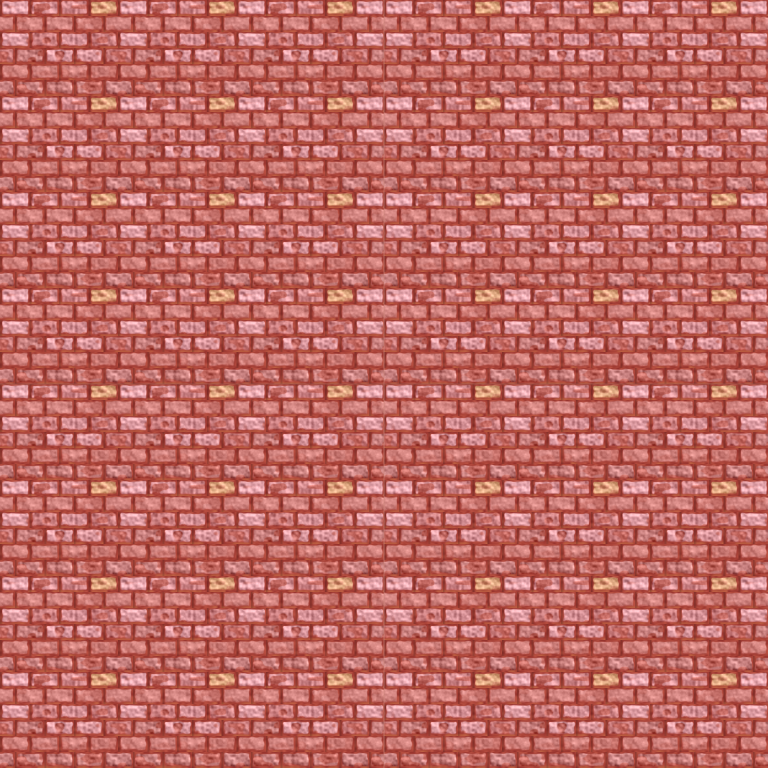
Write a WebGL 1 fragment shader that draws this texture.

```glsl
precision highp float;
uniform vec2 u_resolution;

float hash(vec2 p) {
  vec3 h = fract(p.xyx * 0.1031);
  h += dot(h, h.yzx + 33.33);
  return fract((h.x + h.y) * h.z);
}

float noise(vec2 p) {
  vec2 i = floor(p), f = fract(p);
  f = f * f * (3.0 - 2.0 * f);
  return mix(mix(hash(i), hash(i + vec2(1.0, 0.0)), f.x),
             mix(hash(i + vec2(0.0, 1.0)), hash(i + 1.0), f.x), f.y);
}

// Height of the hewn stone
float roughness(vec2 p) {
  return 0.6 * noise(p * 2.7) + 0.4 * noise(p * 6.3 + 11.0);
}

float roundedBox(vec2 p, vec2 halfSize, float radius) {
  vec2 d = abs(p) - halfSize + radius;
  return length(max(d, 0.0)) + min(max(d.x, d.y), 0.0) - radius;
}

vec3 brickWall(vec2 uv) {
  // Two by two panels, each 13 bricks wide and 24 courses high
  vec2 panel = fract(vec2(uv.x, 1.0 - uv.y) * 2.0);
  vec2 grid = panel * vec2(13.0, 24.0);
  grid.x += 0.5 * mod(floor(grid.y), 2.0);
  vec2 id = mod(floor(grid), vec2(4.0, 6.0));
  vec2 local = (fract(grid) - 0.5) * vec2(1.85, 1.0);
  vec2 surface = mod(grid, vec2(4.0, 6.0)) * vec2(1.85, 1.0);

  // Irregular brick outline
  float variation = hash(id + 3.7);
  vec2 halfSize = vec2(0.79, 0.38) + 0.04 * (vec2(variation, hash(id + 9.1)) - 0.5);
  float edge = roundedBox(local - vec2(0.03, -0.02), halfSize, 0.09);
  edge += 0.09 * (noise(surface * 4.0 + 5.0) - 0.5);
  float pixel = 48.0 / u_resolution.y;
  float brick = 1.0 - smoothstep(-0.4 * pixel - 0.02, 0.4 * pixel + 0.02, edge);

  // Mortar, shaded beside bricks and stained beneath them
  vec3 mortar = mix(vec3(0.58, 0.19, 0.17), vec3(0.73, 0.32, 0.26), noise(surface * 5.0 + 31.0));
  mortar = mix(mortar, vec3(0.77, 0.42, 0.27),
               0.6 * smoothstep(0.3, 0.46, local.y) * smoothstep(0.45, 0.8, noise(surface * 2.0 + 47.0)));
  mortar *= 1.0 - 0.16 * smoothstep(-0.72, -0.88, local.x);

  // Pink, salmon and brown courses, with one ochre brick per repeat
  float salmon = 1.0 - step(0.5, abs(mod(id.y, 3.0) - 1.0));
  float brown = max(step(4.5, id.y), 1.0 - step(0.5, length(id - vec2(1.0, 3.0))));
  float ochre = 1.0 - step(0.5, length(id - vec2(3.0, 0.0)));
  vec3 face = mix(vec3(0.80, 0.49, 0.49), vec3(0.88, 0.63, 0.66), variation);
  face = mix(face, vec3(0.82, 0.50, 0.47), 0.75 * salmon);
  face = mix(face, vec3(0.74, 0.45, 0.43), 0.65 * brown);
  face = mix(face, vec3(0.88, 0.68, 0.50), 0.85 * ochre);

  // Hewn relief, red chips and rounded rims
  float height = roughness(surface);
  float relief = height - roughness(surface + vec2(0.12, -0.14));
  float chip = smoothstep(0.56, 0.72, noise(surface * vec2(1.7, 2.4) + 71.0) + 0.25 * local.y);
  face = mix(face, vec3(0.73, 0.35, 0.31), chip * mix(0.75, 0.35, max(salmon, ochre)));
  face += relief * mix(0.42, 0.25, salmon) + 0.10 * (height - 0.5);
  face += 0.06 * (noise(surface * 13.0) - 0.5);
  face -= vec3(0.07, 0.12, 0.12) * smoothstep(-0.14, 0.0, edge) * smoothstep(-0.3, 0.4, local.y - 0.4 * local.x);

  // Fine joints where panels meet
  vec3 color = mix(mortar, face, brick);
  vec2 seam = 1.0 - smoothstep(0.0004, 0.0014, abs(uv - 0.5));
  color = mix(color, vec3(0.80, 0.52, 0.47), 0.45 * seam.x);
  return mix(color, vec3(0.62, 0.36, 0.32), 0.5 * seam.y);
}

void main() {
  // Four samples per pixel
  vec3 color = vec3(0.0);
  for (int i = 0; i < 4; i++) {
    vec2 offset = vec2(mod(float(i), 2.0), floor(float(i) / 2.0)) * 0.5 - 0.25;
    color += brickWall((gl_FragCoord.xy + offset) / u_resolution);
  }
  gl_FragColor = vec4(color * 0.25, 1.0);
}
```
